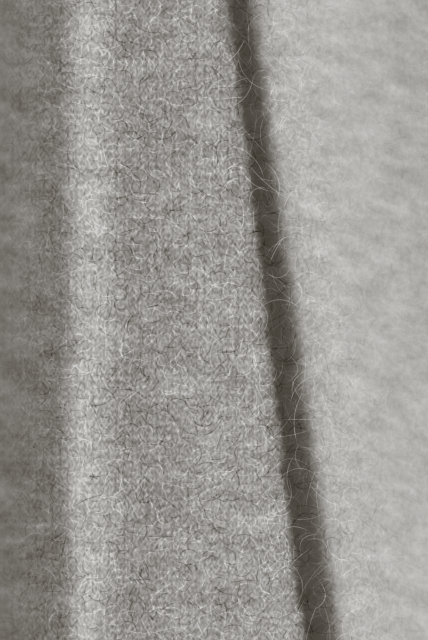
Write a Shadertoy shader that draws this texture.

```glsl
// Soft grey brushed-wool knit hanging in folds, with a dark slanted crease and stray hairs.

vec2 hash2(vec2 p) {
    vec3 q = fract(p.xyx * vec3(0.1031, 0.1030, 0.0973));
    q += dot(q, q.yzx + 33.33);
    return fract((q.xx + q.yz) * q.zy);
}

// Gradient noise, roughly -0.7 to 0.7
float noise(vec2 p) {
    vec2 i = floor(p), f = p - i;
    vec2 u = f * f * f * (f * (f * 6.0 - 15.0) + 10.0);
    vec2 e = vec2(0.0, 1.0);
    float a = dot(hash2(i) * 2.0 - 1.0, f);
    float b = dot(hash2(i + e.yx) * 2.0 - 1.0, f - e.yx);
    float c = dot(hash2(i + e) * 2.0 - 1.0, f - e);
    float d = dot(hash2(i + 1.0) * 2.0 - 1.0, f - 1.0);
    return mix(mix(a, b, u.x), mix(c, d, u.x), u.y);
}

float fbm(vec2 p) {
    float sum = 0.0, amp = 1.0;
    for (int i = 0; i < 4; i++) {
        sum += amp * noise(p);
        p = mat2(1.6, 1.2, -1.2, 1.6) * p + 7.3;
        amp *= 0.6;
    }
    return sum;
}

// Curved fibres, one per cell; x collects light ones, y dark ones
vec2 fibres(vec2 p, float size, float width, float seed) {
    vec2 g = p / size + seed * 17.0, sum = vec2(0.0);
    float aa = 0.8 / (iResolution.y * size);
    float w = width / size;
    for (int y = -1; y <= 1; y++)
    for (int x = -1; x <= 1; x++) {
        vec2 cell = floor(g) + vec2(x, y);
        vec2 h = hash2(cell + seed), k = hash2(cell + seed + 51.7);
        float angle = 6.2832 * k.x;
        float c = cos(angle), s = sin(angle);
        vec2 d = mat2(c, -s, s, c) * (g - cell - h);
        float bend = (k.y - 0.5) * 2.4;
        float slope = 2.0 * bend * d.x;
        float dist = abs(d.y - bend * d.x * d.x) / sqrt(1.0 + slope * slope);
        float line = 1.0 - smoothstep(max(w - aa, 0.0), w + aa, dist);
        line *= 1.0 - smoothstep(0.4, 0.85, length(d));
        line *= 0.4 + 0.6 * h.y;
        sum += line * (h.x > 0.4 ? vec2(1.0, 0.0) : vec2(0.0, 1.0));
    }
    return sum;
}

// Columns of V stitches with narrow dark gaps
float stitches(vec2 p) {
    p += 0.0035 * vec2(noise(p * 38.0), noise(p * 38.0 + 40.0));
    vec2 st = p / vec2(0.0125, 0.0115);
    float x = abs(fract(st.x) - 0.5);
    float leg = cos(6.2832 * (st.y + 1.3 * x));
    float gap = exp(-x * x * 45.0) * (0.5 + 0.5 * cos(6.2832 * st.y + 1.0));
    return 0.45 * leg - 1.2 * gap + 0.25;
}

void mainImage(out vec4 fragColor, in vec2 fragCoord) {
    vec2 p = fragCoord / iResolution.y;
    p.x *= 0.668 * iResolution.y / iResolution.x;
    float drop = 1.0 - p.y;

    // Slanted crease with woolly borders
    float ragged = 0.006 * fbm(p * vec2(55.0, 40.0)) + 0.004 * noise(p * 14.0);
    float leftEdge = 0.356 + 0.117 * drop + ragged;
    float rightEdge = 0.390 + 0.132 * drop + 0.7 * ragged;
    float rightSide = smoothstep(-0.012, 0.016, p.x - rightEdge);
    float shadow = smoothstep(-0.008, 0.010, p.x - leftEdge)
                 * (1.0 - smoothstep(-0.014, 0.020, p.x - rightEdge));

    // Broad light across the folds
    float x = p.x + 0.012 * noise(p * vec2(4.0, 5.0)) + 0.005 * noise(p * 22.0);
    float tone = mix(0.45 + 0.03 * p.y, 0.68, smoothstep(0.085, 0.130, x));
    tone = mix(tone, 0.565, smoothstep(0.140, 0.200, x));
    tone += 0.045 * smoothstep(0.24, 0.34, x);
    tone -= 0.08 * smoothstep(-0.035, 0.005, p.x - leftEdge);
    float rightTone = 0.715 - 0.06 * smoothstep(0.52, 0.68, x) * p.y;
    rightTone -= 0.07 * (1.0 - smoothstep(0.0, 0.05, p.x - rightEdge));
    tone = mix(tone, rightTone, rightSide);

    // Mottled wool: level rows on the knit, soft slanted smudges on the right
    float rows = fbm(p * vec2(13.0, 24.0)) + 0.6 * noise(p * vec2(45.0, 75.0));
    vec2 slant = vec2(p.x - 0.5 * p.y, p.y + 0.5 * p.x);
    float smudge = fbm(slant * vec2(18.0, 32.0) + 9.0);
    tone += mix(0.085 * rows, 0.085 * smudge, rightSide);

    // Detail fades where the cloth leaves focus
    float focus = mix(smoothstep(-0.05, 0.17, p.x),
                      0.5 - 0.35 * smoothstep(0.02, 0.14, p.x - rightEdge), rightSide);
    float knit = stitches(p) * (0.7 + noise(p * 30.0));
    tone += 0.085 * knit * focus * (1.0 - rightSide);
    tone += 0.17 * focus * noise(p * vec2(230.0, 170.0));
    tone += 0.10 * (0.3 + 0.7 * focus) * noise(p * vec2(120.0, 95.0) + 5.0);
    float depth = 0.265 + 0.06 * noise(p * 35.0) + 0.06 * smoothstep(0.0, 0.05, p.x - leftEdge);
    tone = mix(tone, depth, 0.94 * shadow);

    // Short fuzz, then long loose hairs gathered at the crease
    vec2 fuzz = vec2(0.0);
    for (float i = 0.0; i < 4.0; i++)
        fuzz += fibres(p, 0.016 + 0.004 * i, 0.0006, i + 1.0);
    tone += (0.10 * fuzz.x - 0.11 * fuzz.y) * focus * (1.0 - 0.5 * shadow);
    vec2 hairs = fibres(p, 0.045, 0.0004, 8.0) + fibres(p, 0.060, 0.0004, 9.0)
               + fibres(p, 0.034, 0.0004, 10.0);
    float nearCrease = exp(-pow((p.x - 0.5 * (leftEdge + rightEdge)) / 0.05, 2.0));
    tone += hairs.x * (0.04 + 0.14 * nearCrease) * (0.3 + 0.7 * focus);

    // Warm dark greys rising to near-neutral light ones
    tone = clamp(tone, 0.16, 0.82);
    float light = smoothstep(0.2, 0.75, tone);
    vec3 wool = tone - mix(vec3(0.0, 0.02, 0.052), vec3(0.0, 0.008, 0.018), light);
    fragColor = vec4(wool, 1.0);
}
```
